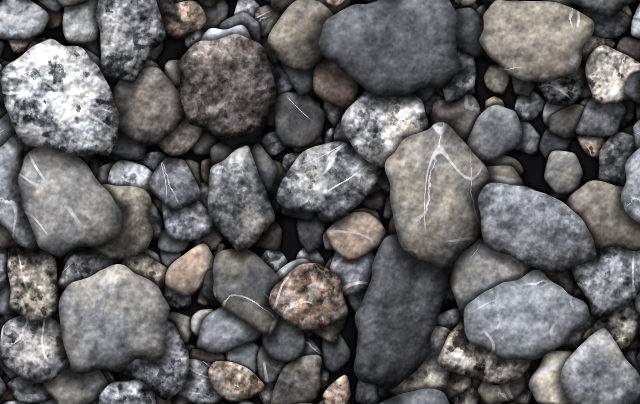
Give the GLSL for this texture, as a Shadertoy shader.

```glsl
const float TAU = 6.28318;
const vec2 FIELD = vec2(8.0, 5.0);            // canvas size in scene units
const vec3 LIGHT = vec3(-0.23, 0.56, 0.79);
const vec3 GROUND = vec3(0.07, 0.07, 0.08);
const vec3 COOL = vec3(0.97, 1.0, 1.05);
const vec3 WARM = vec3(1.05, 1.0, 0.93);
const vec3 RUST = vec3(1.15, 0.98, 0.87);
const vec3 QUARTZ = vec3(0.82, 0.81, 0.82);

vec4 hash4(vec2 p) {
    vec4 a = fract(p.xyxy * vec4(0.1031, 0.1030, 0.0973, 0.1099));
    a += dot(a, a.wzxy + 33.33);
    return fract((a.xxyz + a.yzzw) * a.zywx);
}

float noise(vec2 p) {
    vec2 i = floor(p), f = fract(p);
    f = f * f * (3.0 - 2.0 * f);
    float low = mix(hash4(i).x, hash4(i + vec2(1, 0)).x, f.x);
    float high = mix(hash4(i + vec2(0, 1)).x, hash4(i + vec2(1, 1)).x, f.x);
    return mix(low, high, f.y);
}

float fbm(vec2 p) {
    float sum = 0.0, amp = 0.5;
    for (int i = 0; i < 4; i++) {
        p = mat2(1.6, 1.2, -1.2, 1.6) * p + 7.3;
        sum += amp * noise(p * 0.5);
        amp *= 0.56;
    }
    return sum * 0.98;
}

mat2 rotation(float a) {
    return mat2(cos(a), sin(a), -sin(a), cos(a));
}

// Rounded convex polygon: x is 1 on the rim, yz points outwards
vec3 outline(vec2 q, vec2 seed, float sharpness) {
    float sum = 1e-6;
    vec2 slope = vec2(1e-6);
    for (int i = 0; i < 8; i++) {
        vec4 k = hash4(seed + float(i) * 3.7);
        float a = (float(i) + 0.9 * (k.x - 0.5)) * TAU / 8.0;
        vec2 n = vec2(cos(a), sin(a));
        float t = max(dot(q, n) / mix(0.78, 1.12, k.y), 0.0);
        float w = pow(t, sharpness - 1.0);
        sum += w * t;
        slope += n * w;
    }
    return vec3(pow(sum, 1.0 / sharpness), slope);
}

// Thin pale line where the noise crosses its middle value
float veinLine(vec2 q, float width) {
    return 1.0 - smoothstep(0.3 * width, width, abs(noise(q) - 0.5));
}

// Mineral colour and lighting; q follows the canvas, strata the long axis
vec3 stone(vec2 q, vec2 strata, vec4 kind, vec4 look, vec3 normal) {
    float rough = smoothstep(0.25, 0.95, kind.z);
    float mottle = fbm(q * 2.6) - 0.5;
    float grain = fbm(strata * 10.0) - 0.5;
    float grit = noise(strata * 27.0) - 0.5;
    float bands = noise(strata * vec2(1.5, 9.0)) - 0.5;
    float tone = mix(0.33, 0.71, kind.x);
    tone *= 1.0 + mottle * mix(0.5, 1.3, rough) + grain * mix(0.6, 1.5, rough)
          + grit * mix(0.2, 0.42, rough) + 0.28 * bands * look.x;

    vec3 tint = mix(COOL, WARM, smoothstep(0.3, 0.9, kind.y + 0.7 * mottle));
    tint = mix(tint, RUST, smoothstep(0.85, 0.97, look.y) * 0.8);
    vec3 col = tone * tint;

    // Pale crystals, dark pits and thin veins
    float spots = fbm(strata * 8.0 + 4.0);
    col = mix(col, QUARTZ, 0.6 * rough * smoothstep(0.56, 0.72, spots + 0.5 * mottle));
    col *= 1.0 - 0.55 * rough * (1.0 - smoothstep(0.27, 0.4, spots));
    float veins = veinLine(strata * vec2(1.2, 2.6) + 9.0, 0.03);
    veins = max(veins, veinLine(strata.yx * vec2(2.2, 0.9) + 0.12 * grain, 0.02));
    veins *= smoothstep(0.35, 0.6, noise(q * 3.0));
    col = mix(col, QUARTZ, 0.75 * veins * step(0.4, look.z));

    float relief = fbm(q * 6.0) - fbm(q * 6.0 + LIGHT.xy * 0.35);
    float diffuse = max(dot(normal, LIGHT), 0.0);
    return col * (0.3 + 0.94 * diffuse + relief * mix(0.7, 1.7, rough));
}

// Paints one wrapped layer of stones over the colour below
vec3 scatter(vec3 col, vec2 p, vec2 grid, float presence, float size, float exposure) {
    vec2 cell = FIELD / grid;
    vec2 home = floor(p / cell);
    for (int y = -1; y <= 1; y++)
    for (int x = -1; x <= 1; x++) {
        vec2 id = home + vec2(x, y);
        vec2 seed = mod(id, grid) + grid * 17.0;
        vec4 place = hash4(seed), kind = hash4(seed + 51.3), look = hash4(seed + 97.1);
        if (place.w > presence) continue;

        vec2 q = p - (id + mix(vec2(0.25), vec2(0.75), place.xy)) * cell;
        float radius = size * cell.y * mix(0.78, 1.15, look.w);
        float stretch = mix(1.0, 1.28, kind.w);
        vec2 axes = radius * vec2(stretch, 1.0 / stretch);
        mat2 turn = rotation(place.z * TAU);
        vec2 strata = turn * q;
        vec2 texel = q + seed * 5.1;
        vec2 wobble = vec2(noise(texel * 4.5), noise(texel * 4.5 + 31.0)) - 0.5;
        vec3 shape = outline(strata / axes + 0.15 * wobble, seed, mix(6.0, 18.0, look.x));
        float d = shape.x;
        if (d > 1.6) continue;

        // Contact shadow, then the stone itself
        vec2 outward = normalize(transpose(turn) * (shape.yz / axes));
        float reach = 0.3 - 0.12 * outward.y;
        col *= mix(0.3, 1.0, smoothstep(0.98, 1.0 + reach, d));
        float soft = 0.8 * FIELD.y / iResolution.y / radius;
        float mask = 1.0 - smoothstep(1.0 - soft, 1.0 + soft, d);
        if (mask <= 0.0) continue;

        vec2 tilt = 0.6 * (look.yz - 0.5);
        vec3 normal = normalize(vec3(outward * 1.15 * pow(d, 3.0) + tilt, 1.0));
        float rim = 1.0 - smoothstep(0.84, 1.02, d) * (0.34 - 0.24 * outward.y);
        vec3 face = stone(texel, strata + seed * 3.3, kind, look, normal);
        col = mix(col, face * rim * exposure, mask);
    }
    return col;
}

void mainImage(out vec4 fragColor, in vec2 fragCoord) {
    vec2 p = fragCoord / iResolution.xy * FIELD;
    vec3 col = GROUND;
    // Gravel first, boulders last
    col = scatter(col, p, vec2(20, 13), 0.97, 0.58, 0.86);
    col = scatter(col, p, vec2(12, 8), 0.85, 0.54, 0.98);
    col = scatter(col, p, vec2(7, 5), 0.72, 0.52, 1.06);
    col = scatter(col, p, vec2(4, 3), 0.55, 0.45, 1.08);
    fragColor = vec4(clamp(col, 0.0, 1.0), 1.0);
}
```
